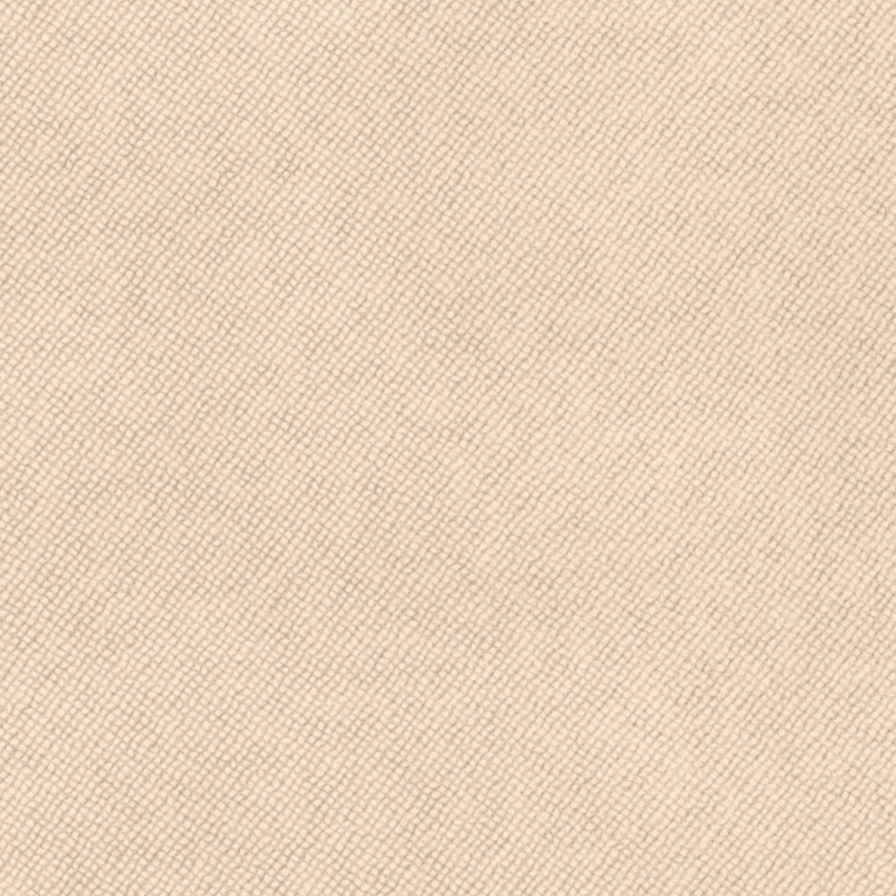
This texture is drawn by a Shadertoy shader. Its source:

```glsl
// Cream woven cloth: slanted rows of rounded stitches with broken grooves and soft mottling.

const vec2 FALLING_ROWS = vec2(63.0, 90.0); // falling grooves met across and down
const vec2 RISING_ROWS = vec2(79.0, -62.0); // rising grooves met across and down
const vec3 GROOVE = vec3(0.795, 0.690, 0.575);
const vec3 SHADE  = vec3(0.877, 0.778, 0.682);
const vec3 CREAM  = vec3(0.912, 0.838, 0.748);
const vec3 LIGHT  = vec3(0.968, 0.903, 0.825);

vec2 hash2(vec2 p) {
    vec3 q = fract(vec3(p.xyx) * vec3(0.1031, 0.1030, 0.0973));
    q += dot(q, q.yzx + 33.33);
    return fract((q.xx + q.yz) * q.zy);
}

vec2 gradientAt(vec2 cell) {
    float angle = 6.28318 * hash2(cell).x;
    return vec2(cos(angle), sin(angle));
}

// Gradient noise, roughly -0.7 to 0.7
float gradientNoise(vec2 p) {
    vec2 i = floor(p), f = p - i;
    vec2 u = f * f * f * (f * (f * 6.0 - 15.0) + 10.0);
    vec2 e = vec2(1.0, 0.0);
    float bottom = mix(dot(gradientAt(i), f),
                       dot(gradientAt(i + e.xy), f - e.xy), u.x);
    float top = mix(dot(gradientAt(i + e.yx), f - e.yx),
                    dot(gradientAt(i + e.xx), f - e.xx), u.x);
    return mix(bottom, top, u.y);
}

float layeredNoise(vec2 p) {
    float sum = 0.0, weight = 0.6;
    for (int octave = 0; octave < 4; octave++) {
        sum += weight * gradientNoise(p);
        p = p * 2.03 + 17.7;
        weight *= 0.5;
    }
    return sum;
}

// Stitch lattice: x counts falling grooves, y counts rising grooves
vec2 stitchLattice(vec2 uv) {
    vec2 bend = vec2(gradientNoise(uv * 2.5 + 3.1), gradientNoise(uv * 2.5 + 41.7));
    vec2 wobble = vec2(gradientNoise(uv * 55.0 + 9.3), gradientNoise(uv * 55.0 + 71.9));
    vec2 rows = vec2(dot(uv, FALLING_ROWS), dot(uv, RISING_ROWS));
    return rows + 0.8 * bend + 0.38 * wobble;
}

// 0 in the groove, rising to 1 on the stitch
float grooveProfile(float coord, float width, float pixel) {
    float edge = 0.5 - abs(fract(coord) - 0.5);
    return smoothstep(0.0, max(width, pixel), edge);
}

float stitchRelief(vec2 lattice, float fallingDepth, float risingDepth, float pixel) {
    float falling = grooveProfile(lattice.x, 0.40, pixel);
    float rising = grooveProfile(lattice.y, 0.42, pixel);
    return mix(1.0, falling, fallingDepth) * mix(1.0, rising, risingDepth);
}

vec3 clothColor(float tone) {
    vec3 color = mix(GROOVE, SHADE, smoothstep(-0.1, 0.25, tone));
    color = mix(color, CREAM, smoothstep(0.2, 0.55, tone));
    return mix(color, LIGHT, smoothstep(0.5, 1.0, tone));
}

void mainImage(out vec4 fragColor, in vec2 fragCoord) {
    vec2 uv = fragCoord / iResolution.xy;
    float pixel = length(FALLING_ROWS) / iResolution.x;

    // Falling grooves fade to the right, where the surface is fuzzier
    float fuzz = smoothstep(0.25, 0.85, uv.x + 0.2 * gradientNoise(uv * 3.0));
    float wear = layeredNoise(uv * 30.0 + 5.0);
    float fallingDepth = clamp(mix(0.66, 0.50, fuzz) + 0.5 * wear, 0.0, 1.0);
    float risingDepth = clamp(mix(0.84, 0.78, fuzz) + 0.4 * wear, 0.0, 1.0);

    // Rounded stitches lit from the upper left
    vec2 lattice = stitchLattice(uv);
    float relief = stitchRelief(lattice, fallingDepth, risingDepth, pixel);
    float slope = (0.5 - fract(lattice.y)) * relief;
    float stitchTint = hash2(floor(lattice) + 200.0).x - 0.5;

    // Fibre grain and broad mottling
    float fibre = gradientNoise(uv * 170.0) + 0.8 * gradientNoise(uv * 290.0 + 8.0);
    float mottle = layeredNoise(uv * 3.5 + 12.0);

    float tone = 0.03 + 1.0 * relief + 0.30 * slope + 0.14 * stitchTint * relief;
    tone += mix(0.34, 0.42, fuzz) * fibre + 0.10 * mottle;

    vec3 color = clothColor(tone);
    color *= 1.0 + 0.025 * mottle - 0.012 * fuzz;
    fragColor = vec4(color, 1.0);
}
```
